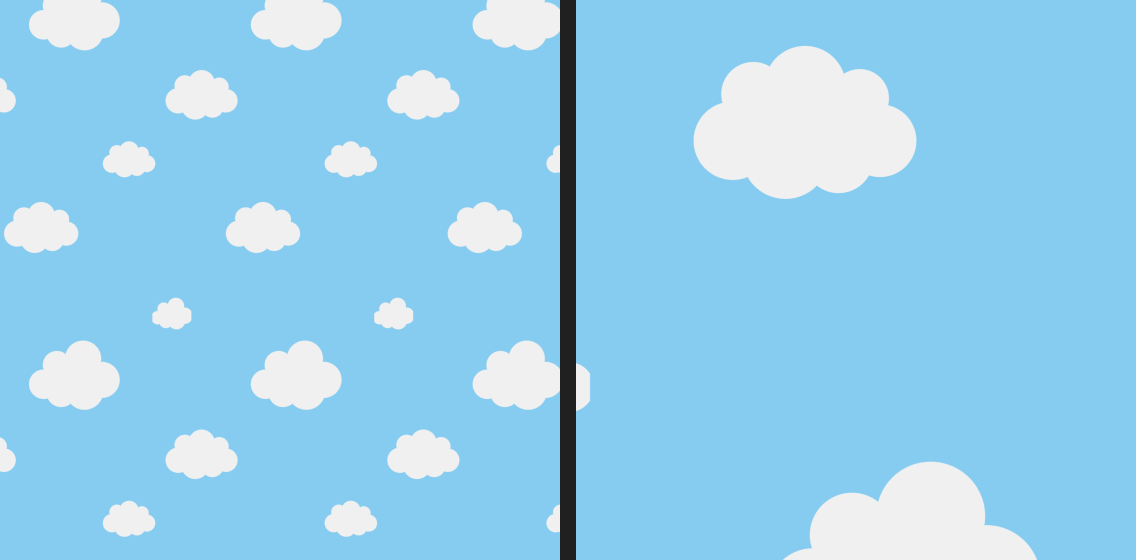
Left: the whole. Right: its middle third, enlarged.
A Shadertoy shader for this pattern:

```glsl
// Flat pale clouds of several sizes scattered in a repeating tile on a blue sky.

const vec3 SKY_COLOR   = vec3(0.522, 0.800, 0.941);
const vec3 CLOUD_COLOR = vec3(0.940, 0.940, 0.943);
const vec2 TILE_SIZE   = vec2(0.3961, 0.6419);
const float NO_TRIM    = 0.5;   // half width limit, in cloud widths
const float SMALL_TRIM = 0.469; // flattens the sides of the smallest cloud

// Puffs as (center, radius), in units of the cloud width; the last fills the middle.
const vec3 WIDE_PUFFS[8] = vec3[8](
    vec3(-0.324, -0.082, 0.176), vec3(-0.232, 0.127, 0.144),
    vec3( 0.000,  0.160, 0.183), vec3( 0.245, 0.108, 0.131),
    vec3( 0.336, -0.082, 0.163), vec3( 0.150, -0.160, 0.157),
    vec3(-0.088, -0.147, 0.196), vec3( 0.020, 0.000, 0.220));

const vec3 TALL_PUFFS[7] = vec3[7](
    vec3(-0.337, -0.100, 0.163), vec3(-0.193, 0.112, 0.155),
    vec3( 0.096,  0.181, 0.200), vec3( 0.300, -0.052, 0.200),
    vec3( 0.112, -0.173, 0.209), vec3(-0.145, -0.189, 0.163),
    vec3( 0.000,  0.000, 0.220));

// Clouds as (center, width).
const vec3 WIDE_CLOUDS[3] = vec3[3](
    vec3(0.3600, 0.8307, 0.1289),
    vec3(0.0736, 0.5938, 0.1328),
    vec3(0.2305, 0.7155, 0.0938));
const vec3 TALL_CLOUD  = vec3(0.1328, 0.3301, 0.1621);
const vec3 SMALL_CLOUD = vec3(0.3069, 0.4401, 0.0742);

float puffDistance(vec2 p, vec3 puff) {
    return length(p - puff.xy) - puff.z;
}

float wideShape(vec2 p) {
    float d = 1e3;
    for (int i = 0; i < 8; i++) d = min(d, puffDistance(p, WIDE_PUFFS[i]));
    return d;
}

float tallShape(vec2 p, float trim) {
    float d = 1e3;
    for (int i = 0; i < 7; i++) d = min(d, puffDistance(p, TALL_PUFFS[i]));
    return max(d, abs(p.x) - trim);
}

// Position relative to the nearest repeat of a cloud, in cloud widths.
vec2 toCloud(vec2 p, vec3 cloud) {
    vec2 offset = p - cloud.xy;
    offset -= TILE_SIZE * floor(offset / TILE_SIZE + 0.5);
    return offset / cloud.z;
}

float cloudDistance(vec2 p) {
    float d = TALL_CLOUD.z * tallShape(toCloud(p, TALL_CLOUD), NO_TRIM);
    d = min(d, SMALL_CLOUD.z * tallShape(toCloud(p, SMALL_CLOUD), SMALL_TRIM));
    for (int i = 0; i < 3; i++) {
        vec3 cloud = WIDE_CLOUDS[i];
        d = min(d, cloud.z * wideShape(toCloud(p, cloud)));
    }
    return d;
}

void mainImage(out vec4 fragColor, in vec2 fragCoord) {
    vec2 p = fragCoord / iResolution.y;
    float edge = 0.75 / iResolution.y;
    float coverage = 1.0 - smoothstep(-edge, edge, cloudDistance(p));
    fragColor = vec4(mix(SKY_COLOR, CLOUD_COLOR, coverage), 1.0);
}
```
